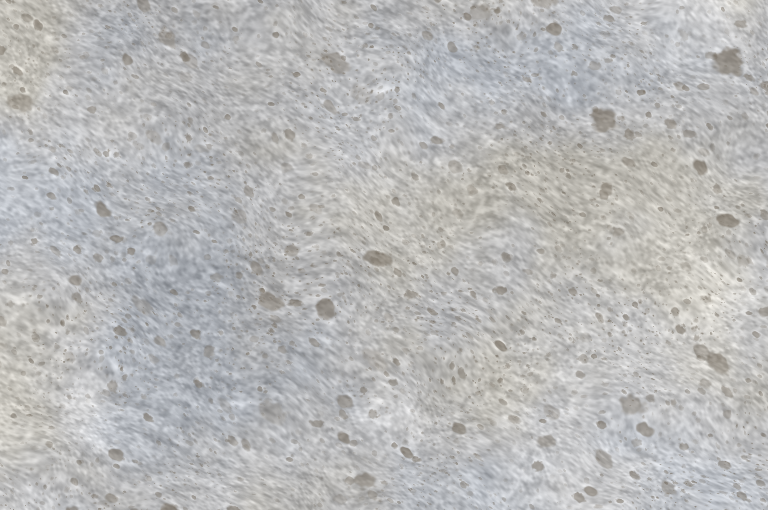
Give the GLSL for this texture, as a WebGL 1 fragment shader.

```glsl
precision highp float;
// Pale porous stone: a cool grey, softly embossed fibrous surface with warm
// stains, pitted by four sizes of slanted oval pores. The surface is stretched
// value noise; the pores are wobbly ellipses scattered on jittered grids.

uniform vec2 u_resolution;

const vec3 STONE = vec3(0.730, 0.731, 0.735);
const vec3 PORE_FLOOR = vec3(0.535, 0.505, 0.460);
const vec3 PORE_SHADOW = vec3(0.400, 0.360, 0.310);
const vec3 COOL_TINT = vec3(-0.022, -0.006, 0.016);
const vec3 WARM_TINT = vec3(0.012, 0.000, -0.034);
const float GRAIN_ANGLE = -0.55;
const float BROAD_CONTRAST = 0.20;
const float RELIEF_CONTRAST = 0.27;
const float FIBRE_CONTRAST = 0.17;
const float GRIT_CONTRAST = 0.17;
const float LIP_LIGHT = 0.045;

float hash(vec2 p) {
  vec3 q = fract(vec3(p.xyx) * 0.1031);
  q += dot(q, q.yzx + 33.33);
  return fract((q.x + q.y) * q.z);
}

vec2 hash2(vec2 p) {
  return vec2(hash(p), hash(p + 71.7));
}

float noise(vec2 p) {
  vec2 i = floor(p);
  vec2 f = fract(p);
  f = f * f * (3.0 - 2.0 * f);
  return mix(mix(hash(i), hash(i + vec2(1.0, 0.0)), f.x),
             mix(hash(i + vec2(0.0, 1.0)), hash(i + vec2(1.0, 1.0)), f.x), f.y);
}

float fbm(vec2 p) {
  float sum = 0.0;
  float weight = 0.533;
  for (int i = 0; i < 4; i++) {
    sum += weight * noise(p);
    p = mat2(1.6, 1.2, -1.2, 1.6) * p + 17.3;
    weight *= 0.5;
  }
  return sum;
}

// Coordinates along and across a direction.
vec2 alongAxis(vec2 p, float angle) {
  float c = cos(angle);
  float s = sin(angle);
  return vec2(c * p.x + s * p.y, c * p.y - s * p.x);
}

// Height of the fibrous surface, stretched along the grain.
float surfaceHeight(vec2 p) {
  return fbm(alongAxis(p, GRAIN_ANGLE) * vec2(19.0, 40.0) + 100.0);
}

// Adds one grid of pores, shaded under the upper edge and lit on the lip.
vec3 addPores(vec3 color, vec2 p, float scale, float density, float strength, float seed) {
  vec2 q = p * scale;
  vec2 cell = floor(q);
  float wobble = (noise(q * 5.0 + seed) - 0.5) * 0.55 + (noise(q * 11.0) - 0.5) * 0.3;
  float edge = max(0.2, 5.0 * scale / u_resolution.y);
  for (int j = -1; j <= 1; j++) {
    for (int i = -1; i <= 1; i++) {
      vec2 id = cell + vec2(float(i), float(j));
      vec2 place = hash2(id + seed);
      vec2 kind = hash2(id + seed + 37.0);
      vec2 form = hash2(id + seed + 83.0);
      float present = step(kind.x, density);
      vec2 offset = q - id - 0.1 - 0.8 * place;
      vec2 d = alongAxis(offset, GRAIN_ANGLE + (kind.y - 0.5) * 0.9);
      d.y *= mix(1.15, 1.9, form.x);
      float radius = mix(0.14, 0.33, form.y * form.y);
      float dist = length(d) / radius - 1.0 + wobble;
      float inside = present * (1.0 - smoothstep(-edge, edge, dist));
      float upper = smoothstep(-0.7, 0.9, offset.y / radius);
      float depth = strength * mix(0.25, 1.0, hash(id + seed + 11.0));
      float lip = present * exp(-14.0 * (dist - 0.35) * (dist - 0.35));
      color += LIP_LIGHT * lip * depth;
      color = mix(color, mix(PORE_FLOOR, PORE_SHADOW, upper * 0.7), inside * depth);
    }
  }
  return color;
}

void main() {
  vec2 p = gl_FragCoord.xy / u_resolution.y;
  vec2 warp = vec2(noise(p * 9.0), noise(p * 9.0 + 40.0)) - 0.5;
  vec2 surface = p + warp * 0.035;
  vec2 grain = alongAxis(surface, GRAIN_ANGLE);

  // Broad mottling, embossed fibres and grit.
  float broad = fbm(p * 2.6 + 5.0) - 0.5;
  float relief = surfaceHeight(surface) - surfaceHeight(surface + vec2(-0.003, 0.008));
  float fibre = fbm(grain * vec2(45.0, 100.0)) - 0.5;
  float grit = noise(grain * vec2(120.0, 210.0)) - 0.5;
  vec3 color = STONE + BROAD_CONTRAST * broad + RELIEF_CONTRAST * relief
             + FIBRE_CONTRAST * fibre + GRIT_CONTRAST * 0.6 * grit;

  // Cool and warm stains, with a few chalky patches.
  float stain = fbm(p * 3.4 + 61.0);
  color += COOL_TINT * smoothstep(0.52, 0.28, stain);
  color += WARM_TINT * smoothstep(0.48, 0.72, stain);
  color += 0.09 * smoothstep(0.64, 0.80, fbm(surface * 5.0 + 23.0));

  // Pores from pinholes up to large pits; the small ones gather in clusters.
  float cluster = smoothstep(0.3, 0.7, fbm(p * 8.0 + 12.0));
  color = addPores(color, surface, 105.0, 0.34, 0.75 * cluster, 300.0);
  color = addPores(color, surface, 52.0, 0.36, 0.30 + 0.35 * cluster, 200.0);
  color = addPores(color, p + warp * 0.01, 25.0, 0.36, 0.60, 100.0);
  color = addPores(color, p + warp * 0.01, 11.5, 0.30, 0.72, 7.0);
  color += 0.05 * grit;

  gl_FragColor = vec4(clamp(color, 0.0, 1.0), 1.0);
}
```
